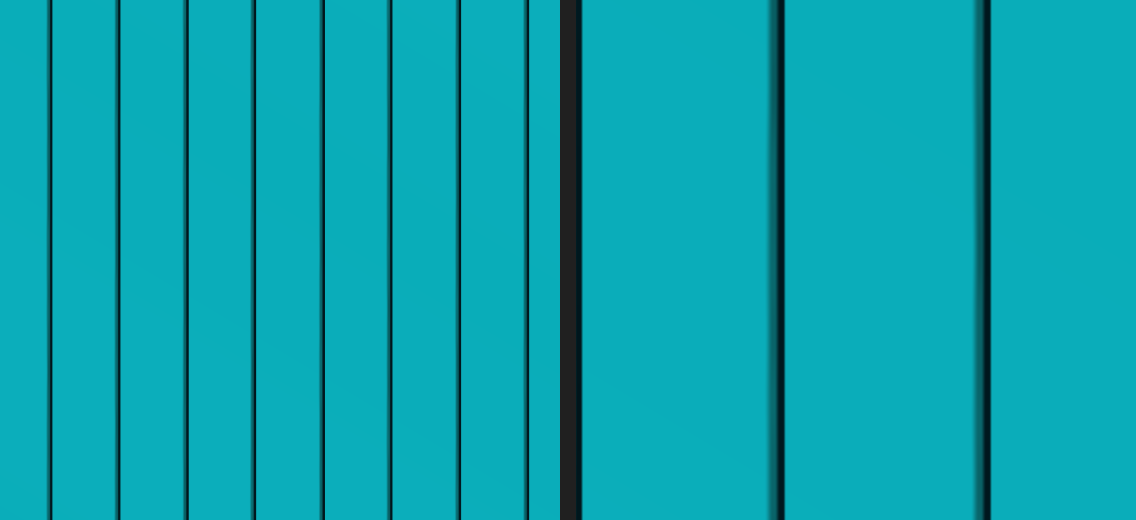
Left: the whole. Right: its middle third, enlarged.
Give the GLSL for this texture, as a WebGL 1 fragment shader.

```glsl
precision highp float;
uniform vec2 u_resolution;

#define PLANKS 8.22
#define FIRST_GROOVE 0.7535
#define GROOVE_DRIFT 0.010
#define SHADOW_WIDTH 0.083
#define CORE_WIDTH 0.033
#define EDGE 0.016
#define WEAR 0.10
#define PAINT vec3(0.040, 0.680, 0.730)
#define SHADOW vec3(0.035, 0.390, 0.410)
#define CORE vec3(0.000, 0.090, 0.115)

const float PI = 3.14159265;

// Layered sines in -1..1, shifted per groove
float unevenness(float y, float seed) {
  return 0.5 * sin(17.0 * y + 2.3 * seed)
       + 0.3 * sin(41.0 * y + 4.1 * seed)
       + 0.2 * sin(89.0 * y + 1.7 * seed);
}

// Small sideways offset that pulls some grooves to the left
float grooveOffset(float index) {
  float swell = sin(index * PI / 8.0);
  float odd = 0.5 - 0.5 * cos(index * PI);
  return -GROOVE_DRIFT * odd * swell * swell;
}

void main() {
  vec2 p = gl_FragCoord.xy / u_resolution.x;
  float pixel = PLANKS / u_resolution.x;

  // Signed distance to the nearest groove, in plank widths
  float across = p.x * PLANKS - FIRST_GROOVE;
  float index = floor(across + 0.5);
  float d = across - index - grooveOffset(index);
  float uneven = unevenness(p.y, index);

  // Soft shadow on the left, dark core, crisp edge on the right
  float soft = max(0.5 * pixel, 0.008);
  float rightEdge = 1.0 - smoothstep(EDGE - soft, EDGE + soft, d);
  float shadow = smoothstep(-SHADOW_WIDTH, -0.5 * SHADOW_WIDTH, d + 0.004 * uneven);
  float core = smoothstep(-CORE_WIDTH, -0.2 * CORE_WIDTH, d + 0.002 * uneven);

  // Nearly flat paint with a faint drift in tone
  vec3 paint = PAINT + 0.003 * sin(5.0 * p.y + 3.0 * p.x);
  vec3 groove = mix(SHADOW, CORE, core) * (1.0 + WEAR * uneven);
  gl_FragColor = vec4(mix(paint, groove, shadow * rightEdge), 1.0);
}
```
